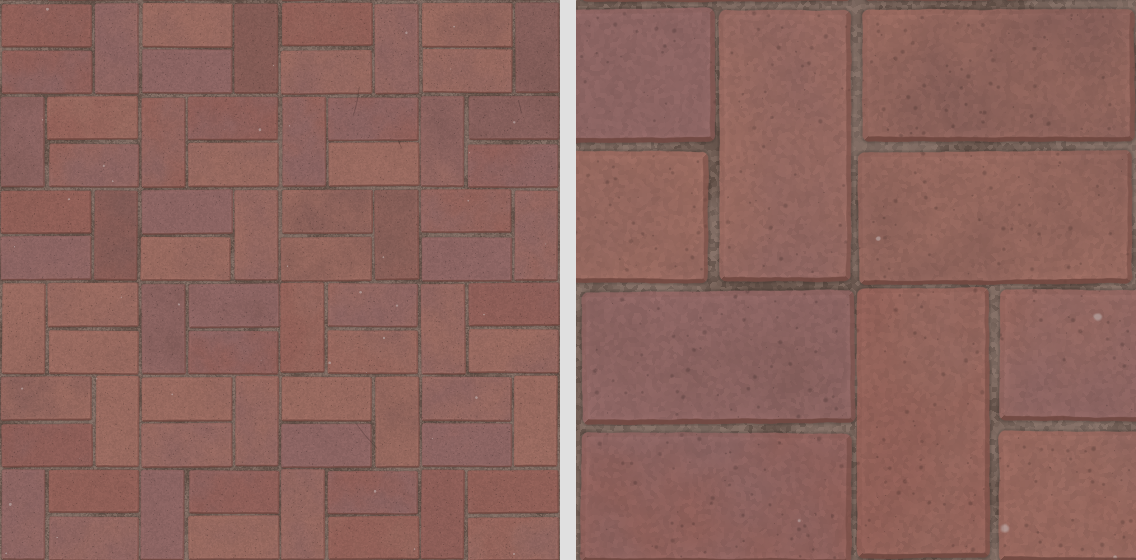
Left, the full canvas; right, a detail of the centre.
A Shadertoy shader for this texture:

```glsl
// Worn clay brick paving: blocks of two lying bricks beside one upright brick,
// mirrored on every other row. Each brick is a jittered rounded-box distance
// field with its own clay tone; layered sines and cellular noise add the wear.

const vec2 BLOCKS = vec2(4.0, 6.0);        // repeats across and down
const vec2 BLOCK_SIZE = vec2(3.0, 2.0);    // in brick widths
const float ROW_SHIFT = 0.04;
const float JOINT_HALF = 0.030;
const float CORNER = 0.05;
const float LIP = 0.034;                   // width of the crisp lower edge
const float BEVEL = 0.09;                  // width of the soft rounding
const float PLACE_JITTER = 0.040;
const float TILT = 0.020;
const int SCRATCHES = 4;

const vec3 MAUVE = vec3(0.548, 0.392, 0.384);
const vec3 WARM = vec3(0.594, 0.411, 0.370);
const vec3 RED = vec3(0.555, 0.360, 0.330);
const vec3 BROWN = vec3(0.490, 0.345, 0.325);
const vec3 LIP_RED = vec3(0.420, 0.265, 0.235);
const vec3 MORTAR = vec3(0.500, 0.420, 0.385);
const vec3 GAP = vec3(0.400, 0.325, 0.290);
const vec3 CHALK = vec3(0.720, 0.650, 0.640);

vec2 hash2(vec2 p) {
    vec3 q = fract(p.xyx * vec3(0.1031, 0.1030, 0.0973));
    q += dot(q, q.yzx + 33.33);
    return fract((q.xx + q.yz) * q.zy);
}

// Nearest feature point: x = distance, y = random value of that point.
vec2 cellular(vec2 p) {
    vec2 base = floor(p), best = vec2(9.0, 0.0);
    for (int j = -1; j <= 1; j++)
    for (int i = -1; i <= 1; i++) {
        vec2 c = base + vec2(i, j);
        float d = length(c + hash2(c + 71.0) - p);
        if (d < best.x) best = vec2(d, hash2(c + 19.7).x);
    }
    return best;
}

// Soft blotches from turned, bent sines, about -1 to 1.
float blotches(vec2 p) {
    float sum = 0.0, amp = 0.5;
    for (int i = 0; i < 4; i++) {
        sum += amp * sin(p.x + 1.7 * sin(p.y * 0.8)) * cos(p.y + 1.3 * sin(p.x * 0.7));
        p = mat2(1.2, 1.5, -1.5, 1.2) * p + 2.3;
        amp *= 0.6;
    }
    return sum;
}

float roundBox(vec2 p, vec2 halfSize) {
    vec2 q = abs(p) - halfSize + CORNER;
    return length(max(q, 0.0)) + min(max(q.x, q.y), 0.0) - CORNER;
}

float segment(vec2 p, vec2 a, vec2 b) {
    vec2 ab = b - a;
    return length(p - a - ab * clamp(dot(p - a, ab) / dot(ab, ab), 0.0, 1.0));
}

void mainImage(out vec4 fragColor, in vec2 fragCoord) {
    vec2 total = BLOCKS * BLOCK_SIZE;
    vec2 p = fragCoord / iResolution.xy * total + vec2(0.0, ROW_SHIFT);
    float aa = 0.8 * total.y / iResolution.y;

    // Find the brick: lying pair first, upright last, mirrored on even rows
    vec2 block = floor(p / BLOCK_SIZE);
    vec2 q = p - block * BLOCK_SIZE;
    bool mirrored = mod(block.y, 2.0) < 0.5;
    if (mirrored) q.x = BLOCK_SIZE.x - q.x;
    bool upright = q.x > 2.0;
    vec2 center = upright ? vec2(2.5, 1.0) : vec2(1.0, floor(q.y) + 0.5);
    vec2 halfSize = upright ? vec2(0.5, 1.0) : vec2(1.0, 0.5);
    vec2 local = q - center;
    if (mirrored) local.x = -local.x;

    // Per-brick placement and tone
    vec2 id = block * 5.0 + center * 2.0 + 13.0;
    vec2 tone = hash2(id), place = hash2(id + 37.0) - 0.5, wear = hash2(id + 83.0);
    local -= place * PLACE_JITTER;
    local += (wear.x - 0.5) * TILT * vec2(-local.y, local.x);
    halfSize -= JOINT_HALF + 0.016 * (wear - 0.5);
    float rough = blotches(p * 11.0);
    float dist = roundBox(local, halfSize) + 0.006 * rough + 0.004 * blotches(p * 3.0);

    // Clay face
    float cloud = blotches(local * 1.6 + tone * 40.0);
    vec2 grain = cellular(p * 30.0);
    vec2 pits = cellular(p * 11.0 + 0.05 * rough);
    vec2 chips = cellular(p * 2.5 + 31.0);
    vec3 clay = mix(MAUVE, WARM, smoothstep(0.25, 0.85, tone.x + 0.22 * cloud));
    clay = mix(clay, RED, 0.8 * smoothstep(0.62, 0.92, wear.y + 0.2 * cloud));
    clay = mix(clay, BROWN, 0.7 * smoothstep(0.75, 1.0, tone.y - 0.1 * cloud));
    clay *= 1.0 + 0.02 * cloud + 0.02 * rough + 0.075 * (grain.y - 0.5);
    float pitSize = 0.22 * fract(pits.y * 37.0);
    float pit = step(0.7, pits.y) * (1.0 - smoothstep(0.3 * pitSize, pitSize + 0.05, pits.x));
    clay *= 1.0 - 0.16 * pit;
    float chipSize = 0.02 + 0.06 * fract(chips.y * 61.0);
    float chip = step(0.95, chips.y) * (1.0 - smoothstep(0.4 * chipSize, chipSize + 0.02, chips.x + 0.04 * rough));
    clay = mix(clay, CHALK, 0.7 * chip);

    // Rounded edge: faint sheen all round, crisp red lip below and to the right
    vec2 inset = halfSize - abs(local);
    vec2 normal = inset.x < inset.y ? vec2(sign(local.x), 0.0) : vec2(0.0, sign(local.y));
    float shade = max(dot(normal, vec2(0.55, -1.0)), 0.0);
    clay *= 1.0 + 0.035 * smoothstep(-BEVEL, -LIP, dist);
    float lip = smoothstep(-LIP - aa, -LIP + aa, dist + 0.008 * cloud);
    clay = mix(clay, LIP_RED, lip * (0.12 + 0.68 * shade));

    // Sandy joint with darker hollows
    float sand = 0.5 + 0.7 * blotches(p * 2.0) + 0.3 * (grain.y - 0.5);
    vec3 joint = mix(GAP, MORTAR, smoothstep(0.0, 0.8, sand));
    joint *= 0.92 + 0.16 * grain.y;
    joint *= mix(0.86, 1.0, smoothstep(0.0, 0.025, dist));
    vec3 color = mix(clay, joint, smoothstep(-aa, aa, dist));

    // Fine scratches
    for (int i = 0; i < SCRATCHES; i++) {
        vec2 seed = vec2(float(i) * 7.0 + 3.0, 51.0);
        vec2 start = hash2(seed) * total;
        vec2 reach = (hash2(seed + 9.0) - 0.5) * 1.3;
        float line = segment(p + 0.02 * sin(p.yx * 5.0), start, start + reach);
        color *= 1.0 - 0.15 * (1.0 - smoothstep(0.004, 0.004 + aa, line));
    }
    fragColor = vec4(color, 1.0);
}
```
